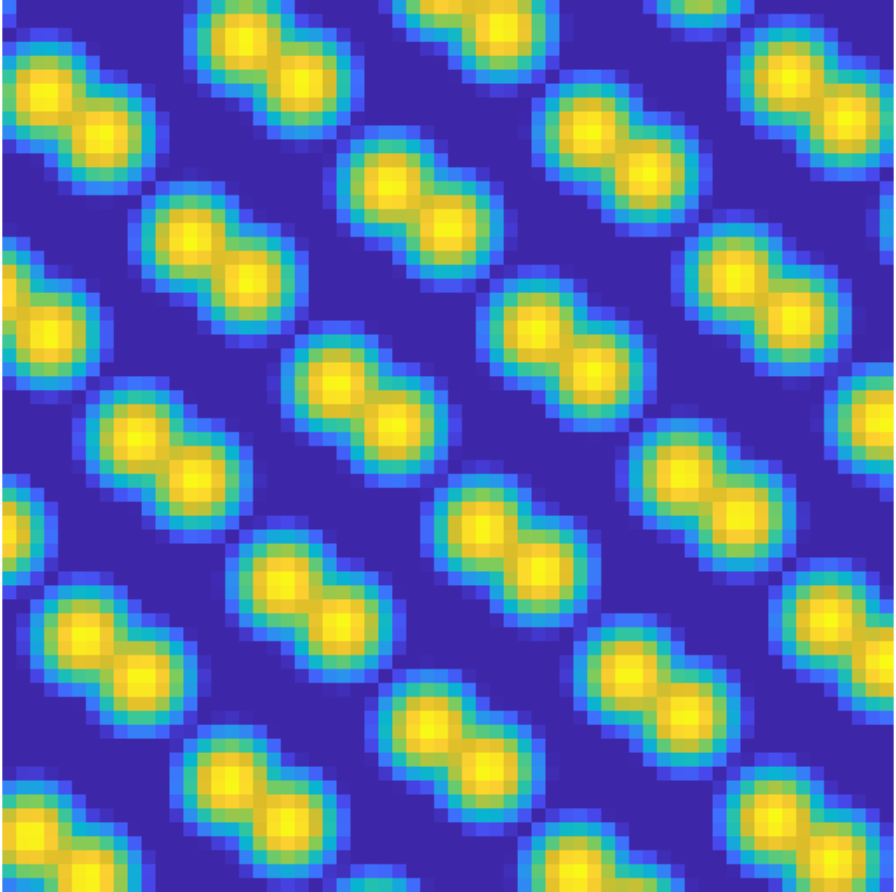
A WebGL 2 fragment shader for this pattern:

```glsl
#version 300 es
precision highp float;
// Pairs of soft bright spots on a slanted triangular lattice, drawn as a coarse
// heat map: the field is sampled once per square cell, then run through a
// blue-teal-yellow colour ramp. Thin white margins close the left and right.

uniform vec2 u_resolution;
out vec4 fragColor;

// Lengths are in heat map cells, with y pointing down from the top edge.
const float CELLS = 64.0;                     // cells across and down
const float MARGIN = 0.0026;                  // white side margin, share of width
const vec2 STEP_DOWN = vec2(10.48, 10.40);    // lattice step, down and right
const vec2 STEP_UP = vec2(14.32, -3.86);      // lattice step, right and slightly up
const vec2 FIRST_SPOT = vec2(24.04, 27.59);   // upper spot of one pair
const vec2 PAIR_OFFSET = vec2(4.12, 2.98);    // from upper to lower spot
const float SPOT_RADIUS = 4.82;
const float SPOT_FALLOFF = 1.3;
const float BLEND_POWER = 4.0;                // higher keeps the two spots more apart
const float EDGE_SOFTNESS = 0.12;             // blur between cells
const vec3 MARGIN_COLOR = vec3(1.0);

const int STOPS = 10;
const vec3 RAMP[STOPS] = vec3[STOPS](
    vec3(0.242, 0.150, 0.660), vec3(0.280, 0.278, 0.922),
    vec3(0.244, 0.436, 0.999), vec3(0.154, 0.590, 0.922),
    vec3(0.030, 0.708, 0.816), vec3(0.194, 0.776, 0.625),
    vec3(0.504, 0.799, 0.348), vec3(0.863, 0.741, 0.160),
    vec3(0.989, 0.814, 0.189), vec3(0.977, 0.984, 0.081));

vec3 rampColor(float value) {
    float t = clamp(value, 0.0, 1.0) * float(STOPS - 1);
    int i = min(int(t), STOPS - 2);
    return mix(RAMP[i], RAMP[i + 1], t - float(i));
}

// Rounded bump: 1 at the centre, 0 from SPOT_RADIUS outwards.
float spot(vec2 d) {
    float r2 = dot(d, d) / (SPOT_RADIUS * SPOT_RADIUS);
    return pow(max(1.0 - r2, 0.0), SPOT_FALLOFF);
}

// Power blend of all spots near p.
float field(vec2 p) {
    mat2 lattice = mat2(STEP_DOWN, STEP_UP);
    vec2 q = p - FIRST_SPOT - 0.5 * PAIR_OFFSET;
    vec2 nearest = floor(inverse(lattice) * q + 0.5);
    float sum = 0.0;
    for (int j = -1; j <= 1; j++) {
        for (int i = -1; i <= 1; i++) {
            vec2 d = q - lattice * (nearest + vec2(i, j));
            sum += pow(spot(d + 0.5 * PAIR_OFFSET), BLEND_POWER);
            sum += pow(spot(d - 0.5 * PAIR_OFFSET), BLEND_POWER);
        }
    }
    return pow(sum, 1.0 / BLEND_POWER);
}

// Colour of the cell whose centre is given, held inside the map.
vec3 cellColor(vec2 centre) {
    return rampColor(field(clamp(centre, 0.5, CELLS - 0.5)));
}

void main() {
    vec2 uv = gl_FragCoord.xy / u_resolution;
    vec2 p = CELLS * vec2((uv.x - MARGIN) / (1.0 - 2.0 * MARGIN), 1.0 - uv.y);

    // Mix the four closest cells over a narrow band along their shared edges.
    vec2 band = max(CELLS / u_resolution, vec2(EDGE_SOFTNESS));
    vec2 base = floor(p - 0.5) + 0.5;
    vec2 w = clamp((p - base - 0.5) / band + 0.5, 0.0, 1.0);
    vec3 upper = mix(cellColor(base), cellColor(base + vec2(1.0, 0.0)), w.x);
    vec3 lower = mix(cellColor(base + vec2(0.0, 1.0)), cellColor(base + 1.0), w.x);
    vec3 color = mix(upper, lower, w.y);

    // White side margins.
    float inside = min(uv.x, 1.0 - uv.x) - MARGIN;
    color = mix(MARGIN_COLOR, color, clamp(inside * u_resolution.x + 0.5, 0.0, 1.0));
    fragColor = vec4(color, 1.0);
}
```
